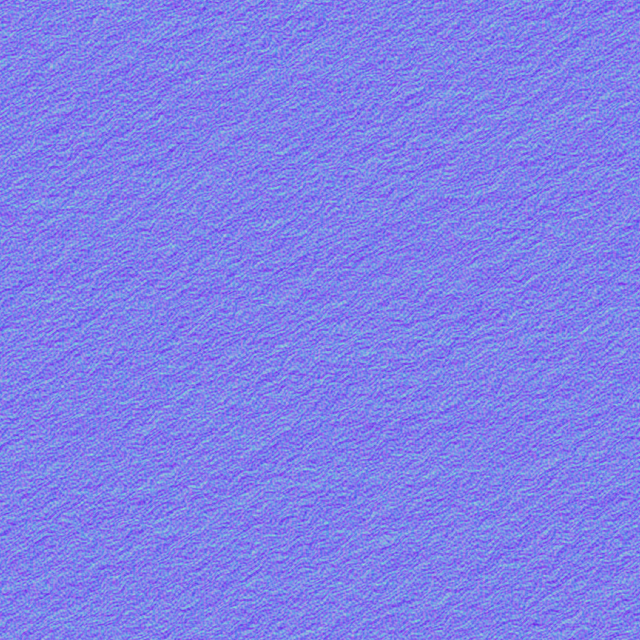
This texture map is drawn by a three.js fragment shader. Its source:

```glsl
// Normal map of a finely wrinkled surface with short ridges rising to the right.
#define RIDGE_ANGLE 0.58   // radians above the horizontal
#define RIDGE_ASPECT 0.58  // ridge width over ridge length
#define BASE_FREQ 6.4      // cells per canvas in the coarsest octave
#define OCTAVES 6
#define BASE_SLOPE 0.0052  // tilt of the coarsest octave
#define SLOPE_GAIN 1.88    // tilt growth per octave
#define WARP_FREQ 38.0
#define WARP_AMOUNT 0.007
#define GRAIN_FREQ 225.0
#define GRAIN_SLOPE 0.082
#define SIDE_TILT 0.5      // share of the ridge tilt shown in red
#define FLAT_COLOR vec3(0.503, 0.507, 0.922)

varying vec2 vUv;

// Random unit gradient for a lattice cell
vec2 cellGradient(vec2 cell) {
  vec3 h = fract(cell.xyx * vec3(0.1031, 0.1030, 0.0973));
  h += dot(h, h.yzx + 33.33);
  float angle = 6.28318 * fract((h.x + h.y) * h.z);
  return vec2(cos(angle), sin(angle));
}

// Gradient noise: x is the value, yz its analytic derivative
vec3 gradientNoise(vec2 p) {
  vec2 cell = floor(p);
  vec2 f = p - cell;
  vec2 u = f * f * f * (f * (f * 6.0 - 15.0) + 10.0);
  vec2 du = 30.0 * f * f * (f * (f - 2.0) + 1.0);

  vec2 ga = cellGradient(cell);
  vec2 gb = cellGradient(cell + vec2(1.0, 0.0));
  vec2 gc = cellGradient(cell + vec2(0.0, 1.0));
  vec2 gd = cellGradient(cell + vec2(1.0, 1.0));
  float a = dot(ga, f);
  float b = dot(gb, f - vec2(1.0, 0.0));
  float c = dot(gc, f - vec2(0.0, 1.0));
  float d = dot(gd, f - vec2(1.0, 1.0));

  float value = mix(mix(a, b, u.x), mix(c, d, u.x), u.y);
  vec2 slope = mix(mix(ga, gb, u.x), mix(gc, gd, u.x), u.y);
  slope += du * vec2(mix(b - a, d - c, u.y), mix(c - a, d - b, u.x));
  return vec3(value, slope);
}

// Sum of stretched octaves; finer ridges are steeper
vec2 ridgeSlope(vec2 uv) {
  vec2 along = vec2(cos(RIDGE_ANGLE), sin(RIDGE_ANGLE));
  vec2 across = vec2(-along.y, along.x);
  vec2 p = vec2(dot(uv, along) * RIDGE_ASPECT, dot(uv, across));
  vec2 total = vec2(0.0);
  float freq = BASE_FREQ;
  float steepness = BASE_SLOPE;
  for (int i = 0; i < OCTAVES; i++) {
    vec2 offset = vec2(311.7, 427.3) + 57.31 * float(i);
    vec2 d = gradientNoise(p * freq + offset).yz;
    total += steepness * (d.x * RIDGE_ASPECT * along + d.y * across);
    freq *= 2.0;
    steepness *= SLOPE_GAIN;
  }
  return total;
}

void main() {
  // Bend the ridges so that they waver and break up
  vec2 warp = vec2(gradientNoise(vUv * WARP_FREQ + 71.3).x,
                   gradientNoise(vUv * WARP_FREQ + 193.7).x);
  vec2 ridge = ridgeSlope(vUv + WARP_AMOUNT * warp);

  // Undirected fine grain
  vec2 grain = GRAIN_SLOPE * gradientNoise(vUv * GRAIN_FREQ + 523.9).yz;

  // Encode the tilt; blue falls as the surface turns away
  vec2 tilt = ridge * vec2(-SIDE_TILT, 1.0) + grain;
  float blue = -0.5 * dot(tilt, tilt) - 0.1 * tilt.y;
  gl_FragColor = vec4(clamp(FLAT_COLOR + vec3(tilt, blue), 0.0, 1.0), 1.0);
}
```
